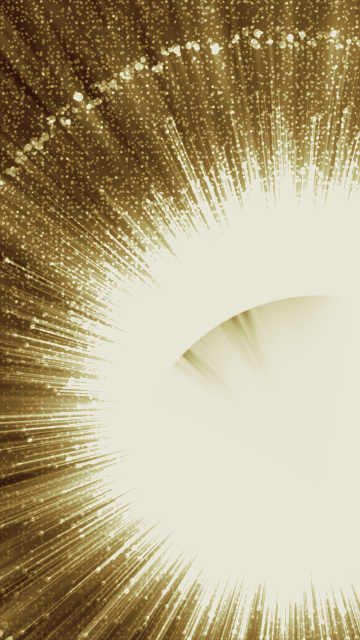
Reproduce this background procedurally as a WebGL 1 fragment shader.

```glsl
precision highp float;
uniform vec2 u_resolution;

// Lengths are in canvas widths
const float TAU = 6.2831853;
const vec2 CENTER = vec2(0.81, 0.655);
const float CORE_RADIUS = 0.37;
const float GLOW_RADIUS = 0.86;
const float RING_RADIUS = 1.025;
const float OUTER_RING_RADIUS = 1.16;
const vec2 ARC_CENTER = vec2(0.89, 0.43);
const float ARC_RADIUS = 0.53;
const float FIBRE_GAIN = 0.42;
const float RING_GAIN = 0.6;
const float SPECK_GAIN = 0.4;
const float STREAK_GAIN = 0.55;

const vec3 UMBER = vec3(0.29, 0.19, 0.09);
const vec3 BROWN = vec3(0.42, 0.32, 0.14);
const vec3 OCHRE = vec3(0.57, 0.44, 0.21);
const vec3 STRAW = vec3(0.67, 0.60, 0.35);
const vec3 CREAM = vec3(0.79, 0.77, 0.57);
const vec3 IVORY = vec3(0.91, 0.90, 0.84);

float hash(vec2 p) {
  vec3 q = fract(vec3(p.xyx) * 0.1031);
  q += dot(q, q.yzx + 33.33);
  return fract((q.x + q.y) * q.z);
}

float noise(vec2 p) {
  vec2 i = floor(p), f = fract(p);
  f = f * f * (3.0 - 2.0 * f);
  return mix(mix(hash(i), hash(i + vec2(1.0, 0.0)), f.x),
             mix(hash(i + vec2(0.0, 1.0)), hash(i + vec2(1.0, 1.0)), f.x), f.y);
}

// Soft-edged coverage of a shape of the given half width
float cover(float dist, float halfWidth) {
  float blur = 0.6 / u_resolution.x + 0.0008;
  return 1.0 - smoothstep(halfWidth - blur, halfWidth + blur, dist);
}

// Thin radial strands with bright beads at their tips
float fibres(float angle, float r) {
  float sum = 0.0;
  for (int i = 0; i < 12; i++) {
    float layer = float(i);
    float count = 73.0 + layer * 13.0;
    float cell = angle / TAU * count;
    vec2 id = vec2(floor(cell), layer * 17.0 + 3.0);
    float across = abs(fract(cell) - 0.5 - 0.5 * (hash(id) - 0.5)) * TAU / count * r;
    float clump = noise(vec2(id.x / count * 45.0, 7.0));
    float tip = 0.42 + 0.55 * hash(id + 41.0) * (0.55 + 0.7 * clump);
    float gain = 0.25 + 0.75 * hash(id + 83.0);
    float strand = cover(across, 0.0008 + 0.0022 * hash(id + 19.0));
    strand *= step(r, tip) * exp(-2.8 * max(tip - r, 0.0));
    float bead = cover(length(vec2(across, r - tip)), 0.003 + 0.005 * gain * gain);
    sum += gain * (strand + 0.7 * bead);
  }
  return sum;
}

// Beads gathered along a circle, each trailing a faint strand inward
float beadRing(float angle, float r, float radius, float spread) {
  float sum = 0.0;
  for (int i = 0; i < 6; i++) {
    float layer = float(i);
    float count = 97.0 + layer * 7.0;
    float cell = angle / TAU * count;
    vec2 id = vec2(floor(cell), layer * 23.0 + floor(radius * 50.0));
    float across = abs(fract(cell) - 0.5 - 0.5 * (hash(id) - 0.5)) * TAU / count * r;
    float along = r - radius - spread * (hash(id + 29.0) - 0.6);
    float size = 0.004 + 0.008 * hash(id + 61.0);
    float trail = cover(across, size * 0.6) * step(along, 0.0) * exp(along * 11.0);
    sum += (0.4 + 0.6 * hash(id + 97.0)) * (cover(length(vec2(across, along)), size) + 0.25 * trail);
  }
  return min(sum, 1.2);
}

// Fine scattered points of light
float specks(vec2 p) {
  float sum = 0.0;
  for (int i = 0; i < 3; i++) {
    float scale = 38.0 + 17.0 * float(i);
    vec2 cell = p * scale + 11.0 * float(i);
    vec2 id = floor(cell);
    vec2 jitter = vec2(hash(id + 5.0), hash(id + 31.0)) - 0.5;
    float dist = length(fract(cell) - 0.5 - 0.55 * jitter) / scale;
    sum += step(0.4, hash(id + 71.0)) * cover(dist, 0.0015 + 0.0028 * hash(id + 53.0));
  }
  return sum;
}

vec3 palette(float level) {
  float t = level * 5.0;
  vec3 color = mix(UMBER, BROWN, min(t, 1.0));
  color = mix(color, OCHRE, clamp(t - 1.0, 0.0, 1.0));
  color = mix(color, STRAW, clamp(t - 2.0, 0.0, 1.0));
  color = mix(color, CREAM, clamp(t - 3.0, 0.0, 1.0));
  return mix(color, IVORY, clamp(t - 4.0, 0.0, 1.0));
}

void main() {
  vec2 p = gl_FragCoord.xy / u_resolution.x;
  vec2 q = p - CENTER;
  float r = length(q);
  float angle = atan(-q.y, -q.x) + 0.5 * TAU;

  // Broad glow, warmer toward the top and dim past the ring
  float warmth = smoothstep(-0.75, 0.1, q.x) * smoothstep(0.0, 0.6, q.y);
  float level = 0.06 + 1.05 * (1.0 - smoothstep(CORE_RADIUS, GLOW_RADIUS, r)) + 0.22 * warmth;
  level -= 0.1 * smoothstep(RING_RADIUS - 0.02, RING_RADIUS + 0.1, r);

  // Radial streaks and strands
  float outside = smoothstep(0.38, 0.62, r);
  float streak = 0.6 * noise(vec2(angle * 22.0, r * 3.0)) + 0.4 * noise(vec2(angle * 75.0, r * 4.0));
  level += STREAK_GAIN * (streak - 0.5) * outside;
  level += FIBRE_GAIN * fibres(angle, r);

  // Bead rings and specks
  float ringLight = 0.55 + 0.6 * noise(vec2(angle * 9.0, 2.0));
  level += RING_GAIN * ringLight * beadRing(angle, r, RING_RADIUS, 0.045);
  level += 0.3 * RING_GAIN * beadRing(angle, r, OUTER_RING_RADIUS, 0.1);
  level += SPECK_GAIN * specks(p) * outside * (0.35 + 0.65 * smoothstep(0.0, 0.5, q.y));
  level = clamp(level, -0.2, 1.0);

  // Shaded inner arc with two darker fans
  vec2 a = p - ARC_CENTER;
  float depth = ARC_RADIUS - length(a);
  float turn = atan(a.y, a.x);
  float fans = exp(-pow((turn - 2.03) / 0.09, 2.0)) + 0.8 * exp(-pow((turn - 2.36) / 0.08, 2.0));
  float span = smoothstep(1.4, 1.75, turn) * (1.0 - smoothstep(2.3, 2.5, turn));
  float shade = smoothstep(0.0, 0.006, depth) * exp(-15.0 * max(depth, 0.0));
  level -= shade * (0.16 * span + 0.5 * fans * noise(vec2(turn * 55.0, depth * 8.0)));

  gl_FragColor = vec4(palette(level), 1.0);
}
```
